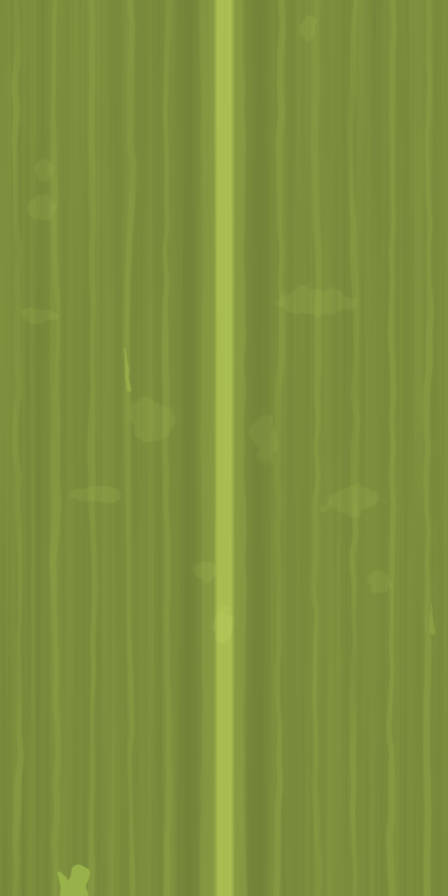
This texture is drawn by a WebGL 2 fragment shader. Its source:

```glsl
#version 300 es
precision highp float;

uniform vec2 u_resolution;
out vec4 fragColor;

const vec3 SHADE = vec3(0.44, 0.51, 0.22);
const vec3 BLADE = vec3(0.48, 0.55, 0.235);
const vec3 VEIN = vec3(0.54, 0.615, 0.265);
const vec3 RIB = vec3(0.66, 0.74, 0.32);
const vec3 SCAR = vec3(0.62, 0.72, 0.30);

const float VEIN_STEP = 1.0 / 12.0;
const float VEIN_START = 0.04;
const float RIB_X = 0.501;

// Pale stains: centre, then radii
const vec4 STAINS[12] = vec4[12](
  vec4(0.339, 1.057, 0.062, 0.052), vec4(0.690, 1.943, 0.028, 0.038),
  vec4(0.097, 1.622, 0.027, 0.032), vec4(0.095, 1.530, 0.030, 0.036),
  vec4(0.705, 1.330, 0.100, 0.036), vec4(0.594, 1.016, 0.036, 0.055),
  vec4(0.790, 0.880, 0.075, 0.036), vec4(0.220, 0.896, 0.070, 0.025),
  vec4(0.086, 1.297, 0.050, 0.020), vec4(0.494, 0.607, 0.032, 0.050),
  vec4(0.457, 0.724, 0.035, 0.025), vec4(0.847, 0.698, 0.032, 0.036));

float hash(vec2 cell) {
  vec3 q = fract(cell.xyx * vec3(0.1031, 0.1030, 0.0973));
  q += dot(q, q.yzx + 33.33);
  return fract((q.x + q.y) * q.z);
}

float noise(vec2 p) {
  vec2 cell = floor(p);
  vec2 f = fract(p);
  f = f * f * (3.0 - 2.0 * f);
  float low = mix(hash(cell), hash(cell + vec2(1, 0)), f.x);
  float high = mix(hash(cell + vec2(0, 1)), hash(cell + vec2(1, 1)), f.x);
  return mix(low, high, f.y);
}

float bell(float x, float width) {
  return exp(-x * x / (width * width));
}

// Long fibres at three widths, centred on zero
float fibres(vec2 p) {
  float broad = noise(vec2(p.x * 42.0, p.y * 0.5));
  float medium = noise(vec2(p.x * 95.0 + 7.0, p.y * 0.9));
  float fine = noise(vec2(p.x * 190.0 + 31.0, p.y * 1.6));
  return 0.35 * broad + 0.35 * medium + 0.3 * fine - 0.5;
}

// Evenly spaced veins, each with its own sway and ripples
float veins(vec2 p) {
  float id = floor((p.x - VEIN_START) / VEIN_STEP + 0.5);
  float sway = (noise(vec2(id * 7.3, p.y * 3.0)) - 0.5) * 0.012;
  float ripple = (noise(vec2(id * 5.7 + 40.0, p.y * 16.0)) - 0.5) * 0.007;
  float d = p.x - VEIN_START - id * VEIN_STEP - sway - ripple;
  float width = mix(0.004, 0.0085, noise(vec2(id * 9.1, p.y * 5.0 + 20.0)));
  float strength = mix(0.5, 1.0, noise(vec2(id * 3.7, p.y * 4.0 + 60.0)));
  float line = 1.0 - smoothstep(width - 0.003, width + 0.003, abs(d));
  return strength * (0.7 * line + 0.3 * bell(d, 0.014));
}

float stain(vec2 p, vec4 spot) {
  vec2 q = (p - spot.xy) / spot.zw;
  float ragged = noise(p * 28.0) * 0.6 + noise(p * 65.0) * 0.35;
  return 1.0 - smoothstep(0.85, 1.1, length(q) + ragged - 0.3);
}

// Stroke that narrows from radius ra at a to rb at b
float stroke(vec2 p, vec2 a, vec2 b, float ra, float rb) {
  vec2 along = b - a;
  float t = clamp(dot(p - a, along) / dot(along, along), 0.0, 1.0);
  float d = length(p - a - along * t) - mix(ra, rb, t);
  return 1.0 - smoothstep(-0.002, 0.003, d);
}

float scars(vec2 p) {
  vec2 q = p + (vec2(noise(p * 45.0), noise(p * 45.0 + 17.0)) - 0.5) * 0.012;
  float cut = stroke(q, vec2(0.279, 1.225), vec2(0.291, 1.13), 0.001, 0.005);
  float nick = stroke(q, vec2(0.959, 0.65), vec2(0.966, 0.59), 0.001, 0.004);
  float horn = stroke(q, vec2(0.132, 0.052), vec2(0.162, 0.0), 0.004, 0.022);
  float lobe = stroke(q, vec2(0.178, 0.05), vec2(0.166, 0.0), 0.020, 0.026);
  return max(max(0.8 * cut, 0.5 * nick), max(horn, lobe));
}

void main() {
  vec2 p = gl_FragCoord.xy / u_resolution * vec2(1.0, 2.0);
  float grain = fibres(p);
  float fromRib = p.x - RIB_X;

  // Blade, fibres and veins
  vec3 color = BLADE + grain * vec3(0.075, 0.075, 0.035);
  color = mix(color, VEIN, 0.8 * veins(p));

  // Furrows beside the midrib
  float furrow = bell(fromRib + 0.078, 0.021) + bell(fromRib - 0.077, 0.021);
  color = mix(color, SHADE, 0.75 * furrow);

  // Midrib: soft shoulders around a bright core
  float edge = abs(fromRib + grain * 0.004);
  float shoulder = 1.0 - smoothstep(0.028, 0.052, edge);
  float core = 1.0 - smoothstep(0.013, 0.026, edge);
  color = mix(color, VEIN, 0.8 * shoulder);
  color = mix(color, RIB + grain * 0.04, core);

  // Stains and scars
  float pale = 0.0;
  for (int i = 0; i < 12; i++) pale = max(pale, stain(p, STAINS[i]));
  color += pale * vec3(0.030, 0.032, 0.018);
  color = mix(color, SCAR, 0.85 * scars(p));

  fragColor = vec4(color, 1.0);
}
```
